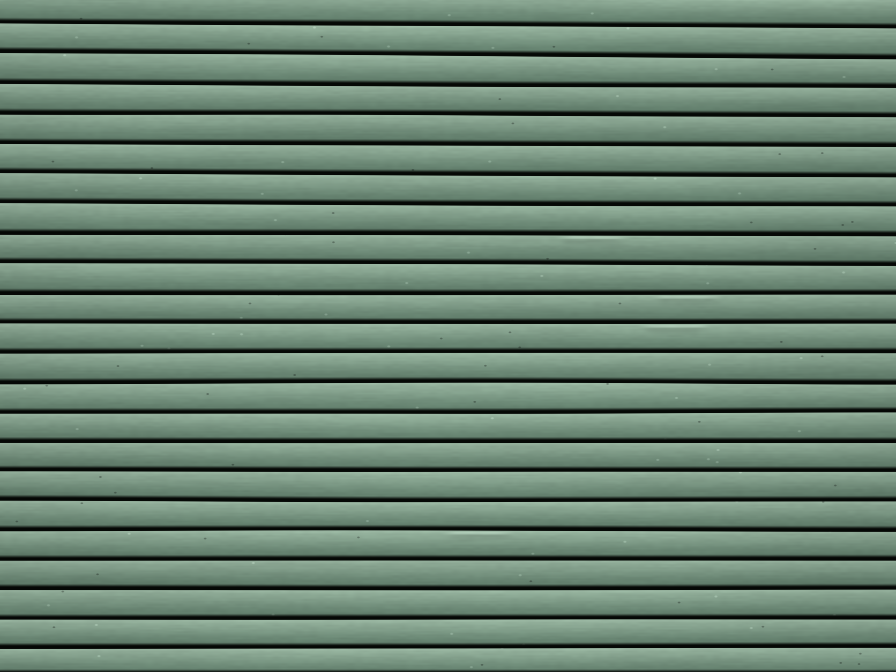
This texture is drawn by a Shadertoy shader. Its source:

```glsl
float hash(vec2 p) {
    vec3 q = fract(p.xyx * 0.1031);
    q += dot(q, q.yzx + 33.33);
    return fract((q.x + q.y) * q.z);
}

float noise(vec2 p) {
    vec2 cell = floor(p), f = fract(p);
    f = f * f * (3.0 - 2.0 * f);
    return mix(mix(hash(cell), hash(cell + vec2(1, 0)), f.x),
               mix(hash(cell + vec2(0, 1)), hash(cell + vec2(1, 1)), f.x), f.y);
}

// Sparse round marks, one candidate per grid cell
float specks(vec2 p, float scale, float density) {
    vec2 cell = floor(p * scale);
    vec2 center = 0.25 + 0.5 * vec2(hash(cell + 17.0), hash(cell + 41.0));
    float d = length((fract(p * scale) - center) * vec2(0.7, 1.0));
    return step(1.0 - density, hash(cell + 73.0)) * (1.0 - smoothstep(0.03, 0.16, d));
}

void mainImage(out vec4 fragColor, in vec2 fragCoord) {
    vec2 uv = fragCoord / iResolution.xy;
    vec2 p = fragCoord / iResolution.y;
    float down = 1.0 - uv.y;

    // Slat coordinate: the upper slats tilt, the middle ones sag a little
    float tilt = 0.0095 * max(0.0, 1.0 - 1.9 * down);
    float sag = 0.003 * sin(3.14159 * down);
    float slat = (down - 0.0365 - sag - tilt * (uv.x - 0.5)) / 0.0441;
    slat += 0.06 * (noise(vec2(uv.x * 2.0, slat) + 9.0) - 0.5);
    float row = floor(slat), t = fract(slat);
    float pixel = 1.0 / (0.0441 * iResolution.y);

    // Rounded face, light above and darker below
    float shade = smoothstep(-0.15, 1.15, (t - 0.06) / 0.8);
    vec3 color = mix(vec3(0.57, 0.68, 0.60), vec3(0.37, 0.48, 0.41), shade);
    color *= 0.985 + 0.03 * hash(vec2(row + 30.0, 5.0));

    // Brushed grain, stains and specks
    float grain = noise(p * vec2(22.0, 420.0)) + noise(p * vec2(90.0, 260.0)) - 1.0;
    color *= 1.0 + 0.035 * grain + 0.04 * (noise(p * vec2(5.0, 30.0)) - 0.5);
    color += 0.10 * specks(p, 65.0, 0.012);
    color *= 1.0 - 0.3 * specks(p + 3.7, 75.0, 0.010);

    // Short dents under the upper edge of a few slats
    float dentX = 0.5 + 0.3 * hash(vec2(row + 50.0, 8.0));
    float dent = step(0.75, hash(vec2(row + 60.0, 2.0)))
               * (1.0 - smoothstep(0.02, 0.045, abs(uv.x - dentX)));
    float dentLine = 1.0 - smoothstep(0.02, 0.04 + pixel, abs(t - 0.13));
    color += 0.09 * dent * dentLine;
    color *= 1.0 - 0.08 * dent * smoothstep(0.12, 0.2, t) * (1.0 - smoothstep(0.2, 0.5, t));

    // Bright lip, soft lower shadow and black gap
    float gap = 0.045 + 0.025 * (noise(vec2(uv.x * 3.0, row * 1.7 + 60.0)) - 0.5);
    float upperEdge = smoothstep(gap - 0.5 * pixel, gap + 0.6 * pixel, t);
    float lowerEdge = 1.0 - smoothstep(0.82, 0.965, t);
    color += 0.025 * (1.0 - smoothstep(0.08, 0.17, t));
    color = mix(vec3(0.02, 0.03, 0.02), color, upperEdge * lowerEdge);

    // Gentle falloff to the sides and a dark bottom edge
    color *= 1.02 - 0.2 * pow(abs(uv.x - 0.5), 2.0);
    color *= mix(0.25, 1.0, smoothstep(0.0, 0.005, uv.y));
    fragColor = vec4(color, 1.0);
}
```
